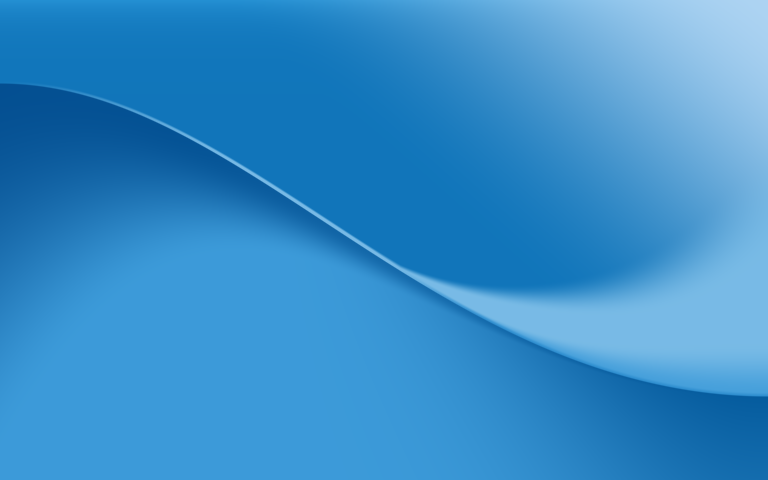
Reproduce this background procedurally as a WebGL 2 fragment shader.

```glsl
#version 300 es
precision highp float;
// Draws a blue sweeping wave with a pale ribbon, soft shadows and a bright corner.
uniform vec2 u_resolution;
out vec4 outColor;

const float PI = 3.14159265;
const vec3 DEEP = vec3(0.015, 0.31, 0.57);
const vec3 NAVY = vec3(0.02, 0.36, 0.62);
const vec3 AZURE = vec3(0.065, 0.46, 0.73);
const vec3 SKY = vec3(0.235, 0.605, 0.85);
const vec3 PALE = vec3(0.47, 0.73, 0.90);
const vec3 MIST = vec3(0.68, 0.83, 0.95);

// 1 below the edge, 0 above it, blended over the given half width.
float below(float y, float edge, float soft) {
    return 1.0 - smoothstep(edge - soft, edge + soft, y);
}

// Height of the main wave: a cosine with a slightly warped phase.
float waveHeight(float x) {
    return 0.5 + 0.326 * cos(PI * (x + 0.042 * sin(PI * x)));
}

// Upper edge of the ribbon: a fine line that opens into a crescent.
float ribbonTop(float x, float wave) {
    float d = x - 0.716;
    float bend = d > 0.0 ? 1.5 + 4.0 * d : 1.3 - 1.8 * d;
    float belly = 0.382 + d * d * bend;
    float line = mix(0.004, 0.009, smoothstep(0.0, 0.45, x));
    float opening = (belly - wave) * smoothstep(0.38, 0.45, x);
    return wave + max(line, opening);
}

// Upper field: flat blue with a top haze and a diagonal corner glow.
vec3 upperField(vec2 p) {
    float haze = 0.8 * exp(-25.0 * (1.0 - p.y));
    float glow = smoothstep(0.98, 1.72, p.x + 0.7 * p.y);
    vec3 color = mix(AZURE, vec3(0.16, 0.59, 0.85), haze);
    return mix(color, MIST, glow);
}

// Lower field: light blue shaded beneath both ends of the wave.
vec3 lowerField(vec2 p, float depth) {
    float reach = 0.386 * exp(-p.x * (3.7 + 3.5 * p.x));
    float leftShade = 1.0 - smoothstep(0.0, 2.0 * reach + 0.005, depth);
    leftShade *= 1.0 - 0.5 * smoothstep(0.2, 0.7, p.x);
    float spread = smoothstep(0.35, 1.0, p.x);
    float rightShade = spread * exp(-depth * mix(6.0, 1.8, spread));
    float shade = 1.0 - (1.0 - leftShade) * (1.0 - rightShade);
    return mix(SKY, mix(DEEP, NAVY, p.x), shade);
}

// Ribbon: pale blue that deepens toward its lower lip.
vec3 ribbonColor(float x, float height) {
    float width = mix(0.010, 0.11, smoothstep(0.6, 1.0, x));
    float lip = 1.0 - smoothstep(0.0, width, height);
    float rim = 1.0 - smoothstep(0.0, 0.009, height);
    float open = smoothstep(0.5, 0.65, x);
    vec3 color = mix(PALE, SKY, 0.85 * lip * open);
    return mix(color, vec3(0.12, 0.51, 0.78), 0.6 * rim * open);
}

void main() {
    vec2 p = gl_FragCoord.xy / u_resolution;
    float pixel = 1.0 / u_resolution.y;
    float wave = waveHeight(p.x);
    float top = ribbonTop(p.x, wave);

    // The ribbon edge blurs as it opens to the right.
    float opening = max(p.x - 0.45, 0.0) / 0.55;
    float soft = max(0.003, pixel) + 0.12 * opening * opening;
    float ribbon = below(p.y, top, soft) * smoothstep(-0.03, 0.32, p.x);

    vec3 color = mix(upperField(p), ribbonColor(p.x, p.y - wave), ribbon);
    float under = below(p.y, wave, 0.9 * pixel);
    color = mix(color, lowerField(p, max(wave - p.y, 0.0)), under);
    outColor = vec4(color, 1.0);
}
```
